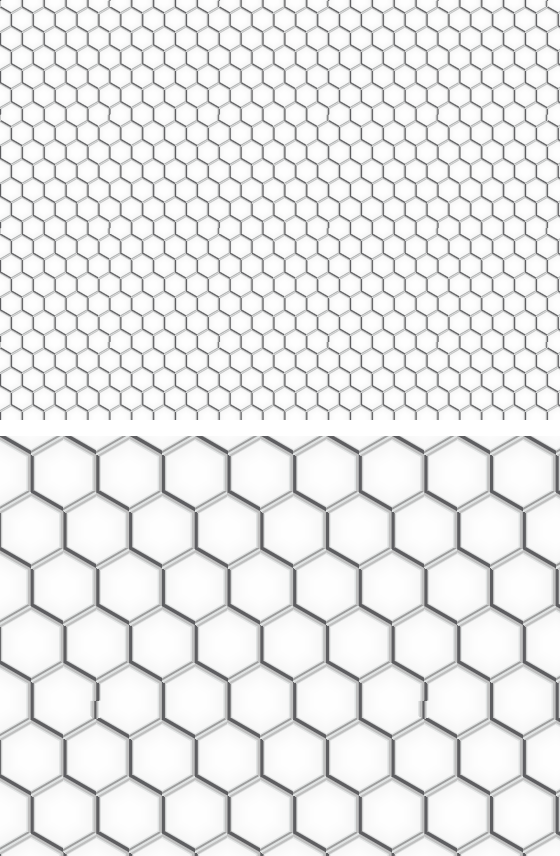
Top, the full canvas; bottom, a detail of the centre.
This pattern is drawn by a WebGL 1 fragment shader. Its source:

```glsl
precision highp float;
// White hexagonal tiles with embossed grey joints, lit from one side.
uniform vec2 u_resolution;

#define TILES_ACROSS 25.6
#define ORIGIN vec2(0.5, 0.105)   // centre of the lowest left tile
#define SEAM_PERIOD vec2(5.0, 6.0) // columns and rows between worn joints
#define SEAM_ROW 4.0
#define DARK_WIDTH 0.052
#define FACE_CENTRE vec3(0.995)
#define FACE_RIM vec3(0.965)
#define HALO vec3(0.88, 0.89, 0.89)
#define GROOVE vec3(0.75)
#define FINE_LINE vec3(0.62)
#define SHADOW vec3(0.37, 0.37, 0.38)

const vec2 LATTICE = vec2(1.0, 1.7320508);

// Offset from the centre of the nearest tile
vec2 hexLocal(vec2 p) {
  vec2 a = mod(p + 0.5 * LATTICE, LATTICE) - 0.5 * LATTICE;
  vec2 b = mod(p, LATTICE) - 0.5 * LATTICE;
  return dot(a, a) < dot(b, b) ? a : b;
}

// Coverage of the strip lo..hi by a pixel of half width h around t
float strip(float t, float lo, float hi, float h) {
  return clamp((min(hi, t + h) - max(lo, t - h)) / (2.0 * h), 0.0, 1.0);
}

// Joint with a dark edge on the right and a pale groove on the left
vec3 shadedJoint(vec3 face, float t, float h, float darkWidth) {
  vec3 c = mix(face, HALO, strip(t, -0.065, 0.072, h));
  c = mix(c, GROOVE, strip(t, -0.042, 0.058, h));
  return mix(c, SHADOW, strip(t, 0.0, darkWidth, h));
}

// Joint along the light: a pale gap between two thin lines
vec3 paleJoint(vec3 face, float t, float h) {
  vec3 c = mix(face, HALO, strip(t, -0.065, 0.065, h));
  c = mix(c, GROOVE, strip(t, -0.052, -0.018, h));
  return mix(c, FINE_LINE, strip(t, 0.015, 0.045, h));
}

void main() {
  float pixel = TILES_ACROSS / u_resolution.x;
  float h = 0.5 * pixel;
  vec2 p = gl_FragCoord.xy * pixel - ORIGIN;
  vec2 local = hexLocal(p);
  vec2 centre = p - local;

  // Projections onto the three edge normals
  float across = local.x;
  float falling = dot(local, vec2(0.5, 0.8660254));
  float rising = dot(local, vec2(-0.5, 0.8660254));
  float steep = max(abs(across), abs(falling));
  float reach = max(steep, abs(rising));
  vec3 face = mix(FACE_CENTRE, FACE_RIM, smoothstep(0.15, 0.5, reach));

  // Signed distance across the nearest joint
  bool isVertical = abs(across) >= abs(falling);
  float normalPos = isVertical ? across : falling;
  float t = (normalPos > 0.0 ? -1.0 : 1.0) * (0.5 - steep);

  // Worn vertical joints: the lower half is thinner and slips sideways
  float column = centre.x + 0.5 + (across > 0.0 ? 0.5 : -0.5);
  float row = floor(centre.y / (0.5 * LATTICE.y) + 0.5);
  vec2 seam = mod(vec2(column, row - SEAM_ROW) + 0.5, SEAM_PERIOD);
  bool worn = isVertical && max(seam.x, seam.y) < 1.0;
  float slip = worn ? 1.0 - smoothstep(-h, h, local.y) : 0.0;
  float darkWidth = DARK_WIDTH * (isVertical ? 0.9 : 1.0) * (1.0 - 0.3 * slip);

  vec3 colour;
  if (abs(rising) > steep) {
    float s = (rising > 0.0 ? -1.0 : 1.0) * (0.5 - abs(rising));
    colour = paleJoint(face, s, h);
  } else {
    colour = shadedJoint(face, t + 0.03 * slip, h, darkWidth);
  }
  gl_FragColor = vec4(colour, 1.0);
}
```
